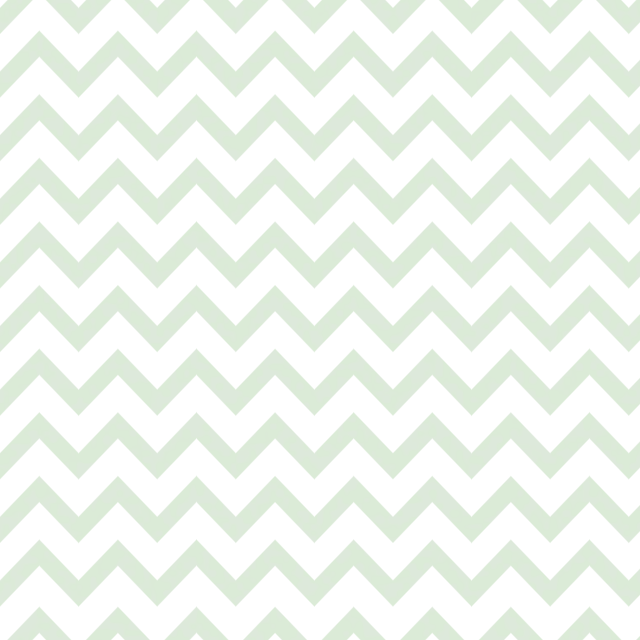
Reproduce this pattern procedurally as a three.js fragment shader.

```glsl
// Pale green chevron stripes on white: about eight zigzags across, eleven rows down.
// A triangle wave bends the vertical coordinate, which then repeats into bands;
// faint value noise mottles the green, and the lowest row sits slightly low.

varying vec2 vUv;

const vec3 PAPER = vec3(1.0);
const vec3 MINT = vec3(0.858, 0.920, 0.842);
const vec3 SAGE = vec3(0.868, 0.914, 0.858);

const float ZIG_WIDTH = 0.1228;    // peak to peak
const float ZIG_HEIGHT = 0.0638;   // peak to valley
const float ROW_PITCH = 0.0994;
const float BAND_HEIGHT = 0.0408;  // measured vertically
const float FIRST_CENTRE = 0.0683; // below the top edge, at a peak
const float LAST_ROW = 0.911;
const float LAST_ROW_DROP = 0.0056;
const float EDGE_SOFTNESS = 0.0013;
const float MOTTLE_CELLS = 96.0;

float hash(vec2 p) {
  vec3 q = fract(vec3(p.xyx) * 0.1031);
  q += dot(q, q.yzx + 33.33);
  return fract((q.x + q.y) * q.z);
}

float valueNoise(vec2 p) {
  vec2 cell = floor(p);
  vec2 f = fract(p);
  f = f * f * (3.0 - 2.0 * f);
  float low = mix(hash(cell), hash(cell + vec2(1.0, 0.0)), f.x);
  float high = mix(hash(cell + vec2(0.0, 1.0)), hash(cell + vec2(1.0)), f.x);
  return mix(low, high, f.y);
}

// Depth of the zigzag below its peaks; valleys lie at whole periods.
float zigzag(float x, float period, float height) {
  return height * abs(2.0 * fract(x / period) - 1.0);
}

// Signed distance to the nearest of the repeated bands, across their slope.
float bandDistance(float depth, float pitch, float thickness, float slope) {
  float offset = (fract(depth / pitch + 0.5) - 0.5) * pitch;
  return (abs(offset) - 0.5 * thickness) * inversesqrt(1.0 + slope * slope);
}

void main() {
  // Straighten the zigzags into level rows, measured from the top
  float zig = ZIG_HEIGHT - zigzag(vUv.x + 0.5 * ZIG_WIDTH, ZIG_WIDTH, ZIG_HEIGHT);
  float depth = 1.0 - vUv.y - (ZIG_HEIGHT - zig);
  depth = 1.0 - vUv.y - zigzag(vUv.x, ZIG_WIDTH, ZIG_HEIGHT);
  depth -= LAST_ROW_DROP * step(LAST_ROW, depth);

  // Soft-edged bands
  float slope = 2.0 * ZIG_HEIGHT / ZIG_WIDTH;
  float dist = bandDistance(depth - FIRST_CENTRE, ROW_PITCH, BAND_HEIGHT, slope);
  float ink = 1.0 - smoothstep(-EDGE_SOFTNESS, EDGE_SOFTNESS, dist);

  // Faint mottling of the green
  float mottle = smoothstep(0.35, 0.75, valueNoise(vUv * MOTTLE_CELLS));
  vec3 green = mix(MINT, SAGE, mottle);

  gl_FragColor = vec4(mix(PAPER, green, ink), 1.0);
}
```
